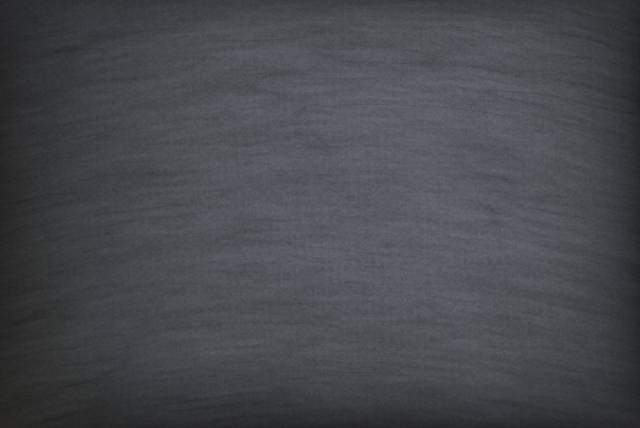
Give the GLSL for this texture, as a WebGL 1 fragment shader.

```glsl
precision highp float;
// A wiped blackboard: slate grey that darkens towards the edges, covered with
// faint chalk haze, long arched wiping streaks, thin dark strokes and grain.
// Stretched value noise in bent coordinates gives the streaks.
uniform vec2 u_resolution;

float hash(vec2 p) {
  return fract(sin(dot(p, vec2(127.1, 311.7))) * 43758.5453);
}

float noise(vec2 p) {
  vec2 cell = floor(p), f = fract(p);
  f = f * f * (3.0 - 2.0 * f);
  return mix(mix(hash(cell), hash(cell + vec2(1.0, 0.0)), f.x),
             mix(hash(cell + vec2(0.0, 1.0)), hash(cell + vec2(1.0, 1.0)), f.x), f.y);
}

// Layered noise, centred on zero
float fbm(vec2 p) {
  float sum = 0.0, amplitude = 0.5;
  for (int i = 0; i < 4; i++) {
    sum += amplitude * (noise(p) - 0.5);
    p = p * 2.03 + vec2(17.3, 9.1);
    amplitude *= 0.55;
  }
  return sum;
}

// Light falls off separately towards each side, slowest on the left
float edgeLight(vec2 uv) {
  float left = 1.0 - exp(-4.4 * uv.x);
  float right = 1.0 - exp(-11.0 * (1.0 - uv.x));
  float bottom = 1.0 - exp(-9.0 * uv.y);
  float top = 1.0 - 0.55 * exp(-14.0 * (1.0 - uv.y));
  return left * right * bottom * top;
}

// Thin dark strokes along the contour lines of stretched noise
float strokes(vec2 p) {
  float ridge = 1.0 - abs(2.0 * noise(p * vec2(2.4, 30.0)) - 1.0);
  float patches = smoothstep(0.4, 0.75, noise(p * vec2(3.5, 13.0) + 31.0));
  return pow(ridge, 12.0) * patches;
}

void main() {
  vec2 uv = gl_FragCoord.xy / u_resolution;
  vec2 p = gl_FragCoord.xy / u_resolution.y;

  // Bend the wiping direction into a shallow, slightly wavering arch
  float fromMiddle = p.x - 0.5 * u_resolution.x / u_resolution.y;
  vec2 wipe = vec2(p.x, p.y + 0.17 * fromMiddle * fromMiddle);
  wipe.y += 0.045 * fbm(p * vec2(3.0, 4.5) + 5.0);

  float haze = fbm(wipe * vec2(2.6, 5.0) + 3.7);
  float bands = fbm(wipe * vec2(3.6, 22.0) + 11.0);
  float fibres = fbm(wipe * vec2(12.0, 90.0) + 23.0);
  float grain = noise(p * 190.0) + noise(p * 340.0 + 7.0) - 1.0;

  float light = edgeLight(uv);
  float chalk = 0.055 * haze + 0.05 * bands + 0.075 * fibres + 0.036 * grain
              - 0.036 * strokes(wipe + 2.0) - 0.032 * strokes(wipe * 1.6 + 9.0);
  float value = 0.158 + 0.228 * light + chalk * (0.4 + 0.6 * light);

  // Cool slate where chalk catches light, nearly neutral in the shade
  vec3 shade = mix(vec3(0.99, 1.0, 1.035), vec3(0.945, 1.0, 1.06),
                   smoothstep(0.14, 0.3, value));
  float warmCorner = (1.0 - smoothstep(0.0, 0.25, uv.x)) * (1.0 - uv.y);
  shade += vec3(0.03, 0.0, -0.06) * warmCorner;
  gl_FragColor = vec4(value * shade, 1.0);
}
```
